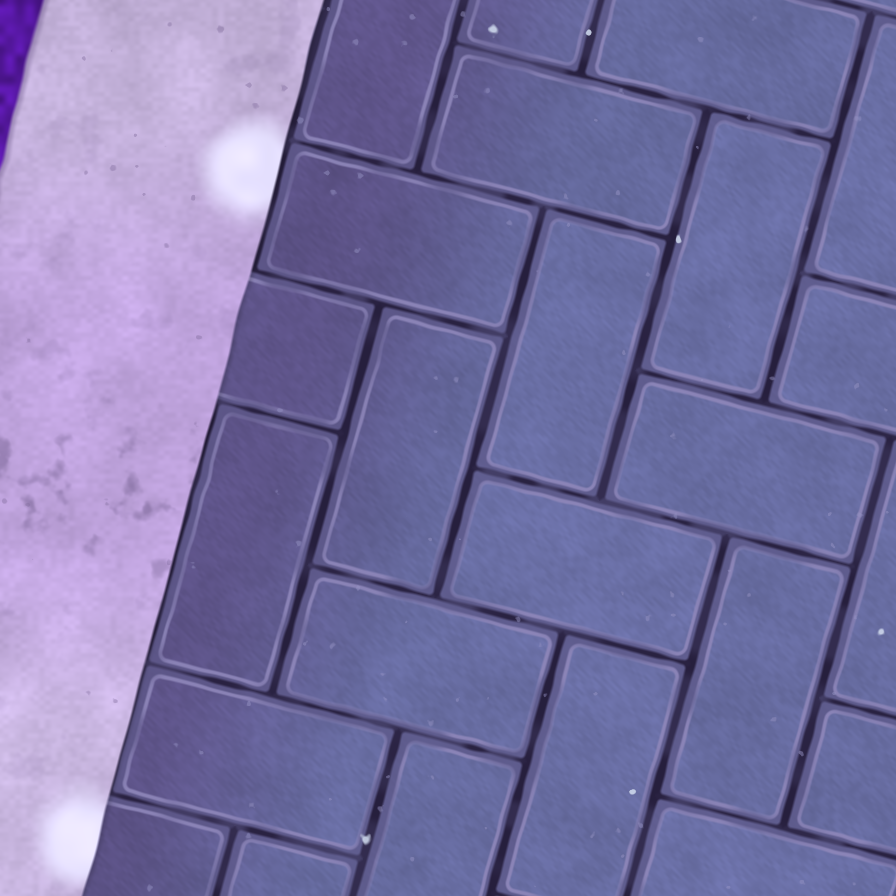
This texture is drawn by a Shadertoy shader. Its source:

```glsl
// Tilted herringbone pavement of violet-blue bricks beside a pale, worn concrete curb

const vec3 BRICK_NEAR = vec3(0.37, 0.33, 0.54);
const vec3 BRICK_FAR  = vec3(0.41, 0.43, 0.64);
const vec3 BEVEL      = vec3(0.36, 0.34, 0.53);
const vec3 RIM        = vec3(0.56, 0.53, 0.73);
const vec3 JOINT      = vec3(0.15, 0.12, 0.24);
const vec3 CURB       = vec3(0.76, 0.65, 0.88);
const vec3 CURB_GREY  = vec3(0.77, 0.70, 0.86);
const vec3 STAIN      = vec3(0.49, 0.41, 0.60);
const vec3 GLOW       = vec3(0.89, 0.87, 0.99);
const vec3 VIOLET     = vec3(0.33, 0.09, 0.62);

float hash(vec2 p) {
    vec3 q = fract(p.xyx * vec3(0.1031, 0.1030, 0.0973));
    q += dot(q, q.yzx + 33.33);
    return fract((q.x + q.y) * q.z);
}

float noise(vec2 p) {
    vec2 i = floor(p), f = fract(p);
    f = f * f * (3.0 - 2.0 * f);
    return mix(mix(hash(i), hash(i + vec2(1, 0)), f.x),
               mix(hash(i + vec2(0, 1)), hash(i + vec2(1, 1)), f.x), f.y);
}

float fbm(vec2 p) {
    float sum = 0.0, amp = 0.5;
    for (int k = 0; k < 4; k++) {
        sum += amp * noise(p);
        p = mat2(1.6, 1.2, -1.2, 1.6) * p + 7.3;
        amp *= 0.5;
    }
    return sum;
}

float roundBox(vec2 p, vec2 halfSize, float radius) {
    vec2 d = abs(p) - halfSize + radius;
    return length(max(d, 0.0)) + min(max(d.x, d.y), 0.0) - radius;
}

// Small irregular flecks, at most one per grid square
float flecks(vec2 p, float scale, float density) {
    vec2 g = p * scale, id = floor(g);
    vec2 centre = 0.3 + 0.4 * vec2(hash(id + 3.1), hash(id + 8.7));
    float size = 0.06 + 0.09 * hash(id + 5.9);
    float d = length(fract(g) - centre) + 0.14 * (noise(g * 9.0) - 0.5);
    return step(hash(id), density) * (1.0 - smoothstep(size * 0.3, size, d));
}

// g: paving coordinates, one unit per brick width
vec3 paving(vec2 g, vec2 p, float curbDist, float soft) {
    // Diagonal index picks the orientation and which half of the brick this is
    vec2 cell = floor(g);
    float s = mod(cell.x + cell.y, 4.0);
    bool lying = s < 2.0;
    vec2 corner = cell - (lying ? vec2(s, 0) : vec2(0, s - 2.0));
    vec2 halfSize = lying ? vec2(1.0, 0.5) : vec2(0.5, 1.0);
    vec2 q = g - corner - halfSize;
    float id = hash(corner + 41.0);

    // Face colour: drift away from the curb, brick tone, mottling and streaky grain
    vec3 face = mix(BRICK_NEAR, BRICK_FAR, smoothstep(0.05, 0.34, curbDist + 0.10 * (p.y - 0.4)));
    face *= 0.97 + 0.05 * id;
    face *= 0.93 + 0.14 * fbm(g * 3.0 + id * 20.0);
    face *= 0.96 + 0.08 * noise(vec2(p.x + p.y, 2.5 * (p.y - p.x)) * 90.0);

    // Bevel strip and thin light rim, broken up by wear
    float wobble = 0.014 * (noise(g * 7.0) - 0.5);
    float inner = roundBox(q - vec2(0.014, 0.008), halfSize - vec2(0.086, 0.062), 0.06) + wobble;
    vec3 col = mix(face, mix(face, BEVEL, 0.75), smoothstep(-soft, soft, inner));
    float wear = smoothstep(0.15, 0.75, noise(g * 4.0 + 17.0));
    float line = 1.0 - smoothstep(0.004, 0.010 + soft, abs(inner));
    col = mix(col, RIM, (0.3 + 0.6 * wear) * line);

    // Dark joint: bold along steep runs, thin and patchy along flat ones
    float outer = roundBox(q, halfSize - vec2(0.030, 0.016), 0.03) + wobble;
    vec2 gap = halfSize - abs(q);
    float flatRun = smoothstep(-0.02, 0.02, gap.x - gap.y);
    float patchy = smoothstep(0.2, 0.7, noise(g * 5.0 + 5.0));
    float depth = mix(0.78 + 0.22 * patchy, 0.50 + 0.45 * patchy, flatRun);
    col = mix(col, JOINT, depth * smoothstep(-soft, soft, outer));

    // Scattered grit
    col = mix(col, vec3(0.58, 0.57, 0.76), 0.5 * flecks(p, 34.0, 0.09));
    return mix(col, vec3(0.80, 0.84, 0.92), 0.9 * flecks(p + 0.37, 21.0, 0.02));
}

vec3 curb(vec2 p, float px) {
    vec3 col = mix(CURB_GREY, CURB, smoothstep(0.10, 0.38, p.y));
    col = mix(col, CURB_GREY * 1.04, smoothstep(0.60, 0.85, p.y));
    col *= 0.90 + 0.20 * fbm(p * 14.0);
    col *= 0.97 + 0.06 * noise(p * vec2(150.0, 190.0));

    // Smudges and pits
    float patches = smoothstep(0.60, 0.78, fbm(p * 28.0 + 3.0));
    float band = exp(-pow((p.y - 0.55) / 0.10, 2.0));
    col = mix(col, STAIN, patches * (0.15 + 0.5 * band));
    col = mix(col, STAIN, 0.4 * flecks(p + 0.11, 32.0, 0.10));

    // Pale round spots at a regular spacing along the curb
    for (int k = 0; k < 2; k++) {
        vec2 centre = vec2(0.283, 0.190) + float(k) * vec2(-0.190, 0.745);
        float r = length(p - centre) + 0.012 * (noise(p * 30.0) - 0.5);
        col = mix(col, GLOW * (1.0 + 0.06 * noise(p * 40.0)), 1.0 - smoothstep(0.030, 0.068, r));
    }

    // Violet ground past the far edge
    float edge = p.x - 0.047 + 0.25 * p.y + 0.004 * (noise(p * 45.0) - 0.5);
    vec3 ground = VIOLET * (0.8 + 0.4 * noise(p * 90.0));
    col = mix(col, STAIN, 0.5 * (1.0 - smoothstep(0.002, 0.010, edge)));
    return mix(ground, col, smoothstep(-0.002 - px, 0.002 + px, edge));
}

void mainImage(out vec4 fragColor, in vec2 fragCoord) {
    float px = 1.0 / iResolution.y;
    vec2 p = vec2(fragCoord.x, iResolution.y - fragCoord.y) * px; // y runs downwards

    mat2 brickAxes = mat2(0.1426, 0.0371, -0.0404, 0.1458);
    vec2 g = inverse(brickAxes) * (p - vec2(0.505, 0.047));
    float curbDist = p.x - 0.361 + 0.268 * p.y + 0.004 * (noise(p * 20.0) - 0.5);

    vec3 bricks = paving(g, p, curbDist, max(0.014, 6.0 * px));
    bricks *= 0.85 + 0.15 * smoothstep(0.0, 0.008, curbDist);
    vec3 col = mix(curb(p, px), bricks, smoothstep(-0.001 - px, 0.001 + px, curbDist));
    fragColor = vec4(col, 1.0);
}
```
